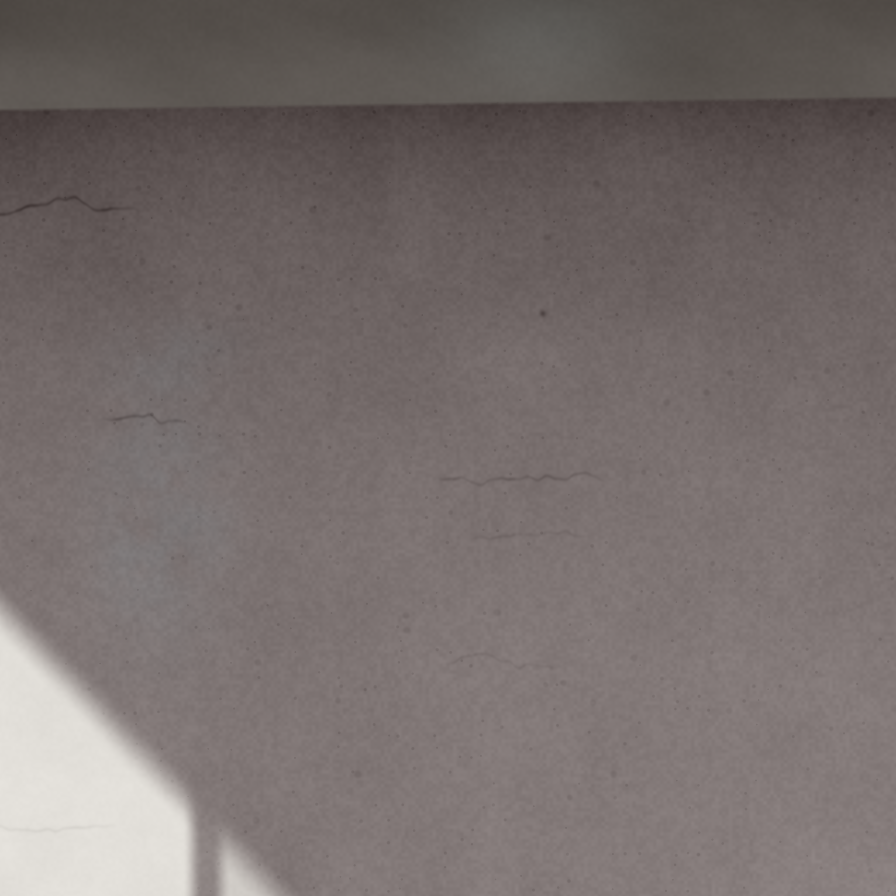
Reproduce this texture procedurally as a WebGL 1 fragment shader.

```glsl
precision highp float;
// Shaded plaster wall under a concrete beam, with a soft wedge of sunlight at the lower left.
uniform vec2 u_resolution;

const float BEAM_LEFT = 0.877;      // height of the beam's lower edge at x = 0
const float BEAM_RISE = 0.014;
const float SUN_TOP = 0.318;        // height of the sunlit wedge at x = 0
const float SUN_SLOPE = 1.03;
const float PENUMBRA = 0.024;
const float POST_X = 0.231;         // thin shadow that splits the sunlight
const float GRAIN = 0.030;
const float MOTTLE = 0.055;
const vec3 SUN_COLOR = vec3(0.885, 0.873, 0.850);
const vec3 WARM_SHIFT = vec3(0.0, -0.038, -0.042);
const vec3 BEAM_SHIFT = vec3(0.0, -0.022, -0.040);
const vec3 BLUE_STAIN = vec3(-0.010, 0.016, 0.024);

float hash(vec2 p) {
  vec3 q = fract(vec3(p.xyx) * 0.1031);
  q += dot(q, q.yzx + 33.33);
  return fract((q.x + q.y) * q.z);
}

float noise(vec2 p) {
  vec2 i = floor(p), f = fract(p);
  f = f * f * (3.0 - 2.0 * f);
  return mix(mix(hash(i), hash(i + vec2(1.0, 0.0)), f.x),
             mix(hash(i + vec2(0.0, 1.0)), hash(i + 1.0), f.x), f.y);
}

// Layered noise, centred on zero
float fbm(vec2 p) {
  float sum = 0.0, amp = 0.5;
  for (int i = 0; i < 5; i++) {
    sum += amp * (noise(p) - 0.5);
    p = p * 2.03 + 17.3;
    amp *= 0.55;
  }
  return sum;
}

// Elliptical soft spot
float blob(vec2 p, vec2 center, vec2 radius) {
  vec2 q = (p - center) / radius;
  return exp(-dot(q, q));
}

// Wandering horizontal hairline that fades at both ends
float crack(vec2 p, vec2 start, float span) {
  float t = (p.x - start.x) / span;
  float path = start.y + 0.022 * (noise(vec2(p.x * 26.0, start.y * 91.0)) - 0.5)
             + 0.007 * (noise(vec2(p.x * 95.0, start.y * 53.0)) - 0.5);
  float fade = smoothstep(0.0, 0.12, t) * (1.0 - smoothstep(0.75, 1.0, t));
  float d = (p.y - path) / 0.0022;
  return fade * exp(-d * d) * (0.45 + 0.55 * noise(p * 60.0));
}

// Scattered small dark pits, one candidate per cell
float pits(vec2 p, float cells, float density) {
  vec2 id = floor(p * cells);
  vec2 center = 0.25 + 0.5 * vec2(hash(id + 3.7), hash(id + 41.2));
  float radius = mix(0.10, 0.23, hash(id + 71.9));
  float d = length(fract(p * cells) - center);
  return step(hash(id + 9.1), density) * (1.0 - smoothstep(radius * 0.3, radius, d));
}

vec3 wallColor(vec2 p, float depth) {
  // Light grows with distance below the beam
  float tone = 0.525 - 0.175 * exp(-depth / 0.35) - 0.060 * exp(-depth / 0.06);
  tone += 0.022 * blob(p, vec2(1.0, 0.05), vec2(0.35, 0.30));
  tone -= 0.018 * blob(p, vec2(0.0, 0.75), vec2(0.16, 0.30));
  tone += MOTTLE * fbm(p * 7.0 + 4.0);
  tone += 0.020 * fbm(p * vec2(22.0, 4.0));
  tone += 0.012 * blob(p, vec2(0.46, 0.76), vec2(0.025, 0.08));
  tone -= 0.09 * max(fbm(p * 30.0), 0.0) * blob(p, vec2(0.10, 0.69), vec2(0.07, 0.03));

  // Cracks and pits
  tone -= 0.12 * crack(p, vec2(-0.03, 0.768), 0.20);
  tone -= 0.09 * crack(p, vec2(0.11, 0.530), 0.11);
  tone -= 0.07 * crack(p, vec2(0.48, 0.466), 0.21);
  tone -= 0.04 * crack(p, vec2(0.52, 0.402), 0.15);
  tone -= 0.04 * crack(p, vec2(0.49, 0.264), 0.16);
  tone -= 0.045 * pits(p, 75.0, 0.12) + 0.035 * pits(p + 5.3, 38.0, 0.05);
  tone -= 0.13 * blob(p, vec2(0.606, 0.650), vec2(0.0035));

  // Cool worn patch on the left
  float worn = blob(p, vec2(0.18, 0.42), vec2(0.075, 0.13));
  worn += 0.5 * blob(p, vec2(0.20, 0.60), vec2(0.07, 0.04));
  worn *= clamp(0.65 + 2.0 * fbm(p * 24.0), 0.0, 1.5);
  return vec3(tone + 0.015 * worn) + WARM_SHIFT + BLUE_STAIN * worn;
}

vec3 beamColor(vec2 p, float height) {
  float tone = mix(0.375, 0.315, smoothstep(0.0, 0.12, height));
  float pale = blob(p, vec2(0.61, 0.965), vec2(0.12, 0.07));
  tone += 0.045 * pale - 0.03 * blob(p, vec2(0.76, 0.92), vec2(0.09, 0.04));
  tone += 0.055 * fbm(vec2(p.x * 6.0 + p.y * 4.0, p.y * 10.0));
  return vec3(tone) + BEAM_SHIFT + vec3(-0.006, 0.008, 0.012) * pale;
}

void main() {
  vec2 p = gl_FragCoord.xy / u_resolution;
  float depth = BEAM_LEFT + BEAM_RISE * p.x - p.y;
  vec3 wall = wallColor(p, max(depth, 0.0));

  // Diagonal sunlight, dimmer beyond the post
  float side = (SUN_TOP - SUN_SLOPE * p.x - p.y) / sqrt(1.0 + SUN_SLOPE * SUN_SLOPE);
  side += 0.006 * fbm(p * 9.0);
  float sun = smoothstep(-PENUMBRA, PENUMBRA, side);
  float post = 1.0 - smoothstep(0.005, 0.027, abs(p.x - POST_X));
  sun *= (1.0 - 0.85 * post) * mix(1.0, 0.82, smoothstep(0.20, 0.25, p.x));
  vec3 plaster = SUN_COLOR + 0.035 * fbm(p * 18.0) - 0.05 * crack(p, vec2(-0.03, 0.07), 0.17);
  vec3 color = mix(wall, plaster, sun);

  color = mix(color, beamColor(p, -depth), smoothstep(0.003, -0.003, depth));
  float grain = noise(p * 260.0) + 0.6 * noise(p * 130.0 + 8.0) - 0.8;
  color += GRAIN * grain * mix(1.0, 0.35, max(sun, step(depth, 0.0)));
  gl_FragColor = vec4(clamp(color, 0.0, 1.0), 1.0);
}
```
